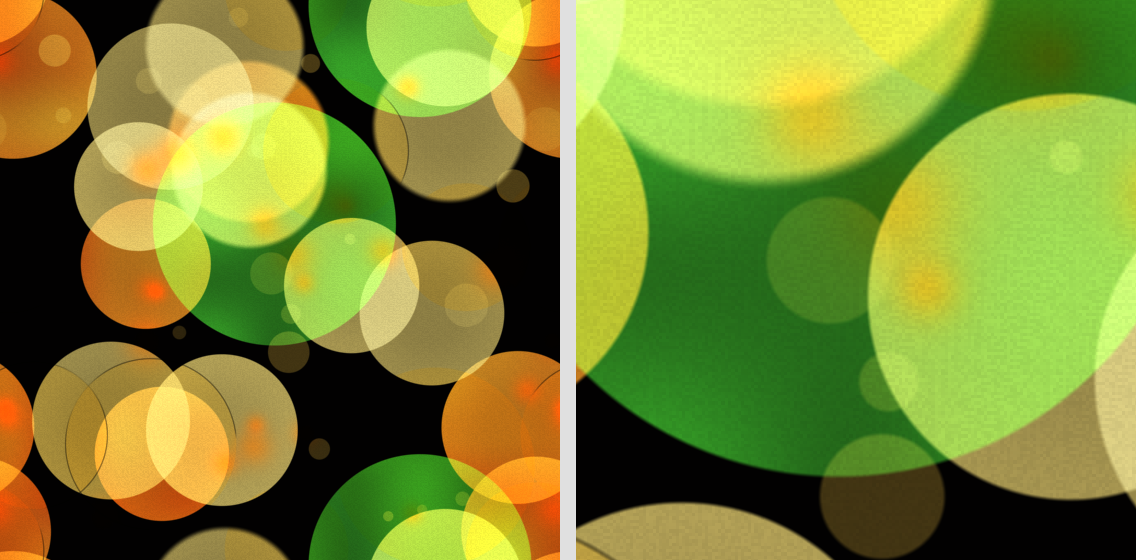
Left: the whole. Right: its middle third, enlarged.
Give the GLSL for this background, as a Shadertoy shader.

```glsl
// Seamless bokeh: overlapping translucent amber, tan and green light discs on black.

float hash(vec2 p) {
    return fract(sin(dot(p, vec2(127.1, 311.7))) * 43758.5453);
}

vec2 hash2(vec2 p) {
    return vec2(hash(p), hash(p + vec2(17.3, 5.9)));
}

// Value noise that repeats after the given whole number of cells
float wrapNoise(vec2 uv, float cells, float seed) {
    vec2 p = uv * cells;
    vec2 i = floor(p);
    vec2 f = fract(p);
    f = f * f * (3.0 - 2.0 * f);
    vec2 lo = mod(i, cells) + seed;
    vec2 hi = mod(i + 1.0, cells) + seed;
    float bottom = mix(hash(lo), hash(vec2(hi.x, lo.y)), f.x);
    float top = mix(hash(vec2(lo.x, hi.y)), hash(hi), f.x);
    return mix(bottom, top, f.y);
}

// Distance to a point on the wrapped canvas
float wrapDistance(vec2 uv, vec2 center) {
    vec2 d = uv - center;
    return length(d - floor(d + 0.5));
}

float disc(float dist, float radius, float blur) {
    return 1.0 - smoothstep(radius - blur, radius + blur, dist);
}

vec3 screenBlend(vec3 base, vec3 light) {
    return base + light - base * light;
}

// Medium discs on a strongly jittered grid, one third of them amber
vec3 addMediumDiscs(vec3 color, vec2 uv, float edge) {
    const float GRID = 4.0;
    float mottle = wrapNoise(uv, 9.0, 3.0);
    vec3 amber = mix(vec3(0.68, 0.25, 0.05), vec3(0.75, 0.56, 0.14), mottle);
    for (int i = 0; i < 16; i++) {
        vec2 cell = vec2(mod(float(i), GRID), floor(float(i) / GRID));
        vec2 center = (cell + 0.5 + 1.5 * (hash2(cell + 2.0) - 0.5)) / GRID;
        float radius = mix(0.110, 0.150, hash(cell + 31.0));
        float blur = edge + 0.005 * step(0.8, hash(cell + 53.0));
        float dist = wrapDistance(uv, center);
        vec3 tan_ = vec3(0.60, 0.54, 0.29) * mix(0.92, 1.12, hash(cell + 71.0));
        vec3 tint = mod(cell.x + 2.0 * cell.y, 3.0) < 0.5 ? amber : tan_;
        tint *= 0.94 + 0.09 * smoothstep(0.3, 1.0, dist / radius);
        color = screenBlend(color, tint * disc(dist, radius, blur));
    }
    return color;
}

// Faint small discs, mostly tiny
vec3 addSmallDiscs(vec3 color, vec2 uv, float edge) {
    for (int i = 0; i < 22; i++) {
        vec2 id = vec2(float(i), 91.0);
        float size = hash(id + 7.0);
        float radius = mix(0.009, 0.047, size * size);
        float glow = mix(0.13, 0.34, hash(id + 13.0));
        float mask = disc(wrapDistance(uv, hash2(id)), radius, edge);
        color = screenBlend(color, vec3(0.90, 0.72, 0.25) * glow * mask);
    }
    return color;
}

// Two large green discs that also filter the light beneath them
vec3 addGreenDiscs(vec3 color, vec2 uv, float edge) {
    float shade = mix(0.72, 1.25, wrapNoise(uv, 8.0, 41.0));
    for (int i = 0; i < 2; i++) {
        float k = float(i);
        vec2 center = vec2(0.49, 0.60) + k * vec2(0.26, 0.39);
        float mask = disc(wrapDistance(uv, center), 0.217 - 0.018 * k, edge);
        vec3 lit = screenBlend(color, vec3(0.19, 0.48, 0.16) * shade);
        color = mix(color, lit * vec3(0.92, 1.10, 0.80), mask);
    }
    return color;
}

// Ghost circles: a slight warm tint inside and a broken dark rim
vec3 tintGhosts(vec3 color, vec2 uv, float edge) {
    float gaps = smoothstep(0.5, 0.65, wrapNoise(uv, 7.0, 19.0));
    for (int i = 0; i < 8; i++) {
        vec2 id = vec2(float(i), 137.0);
        float radius = mix(0.11, 0.19, hash(id + 3.0));
        float dist = wrapDistance(uv, hash2(id));
        float rim = 1.0 - smoothstep(0.0, 1.5 * edge, abs(dist - radius));
        color *= mix(vec3(1.0), vec3(1.08, 1.01, 0.78), disc(dist, radius, edge));
        color *= 1.0 - 0.4 * rim * gaps;
    }
    return color;
}

// Soft orange hot spots, visible only where discs give light
vec3 tintHotSpots(vec3 color, vec2 uv) {
    for (int i = 0; i < 26; i++) {
        vec2 id = vec2(float(i), 211.0);
        float reach = wrapDistance(uv, hash2(id)) / mix(0.014, 0.038, hash(id + 9.0));
        color *= 1.0 + exp(-reach * reach) * vec3(0.30, -0.08, -0.50);
    }
    return color;
}

void mainImage(out vec4 fragColor, in vec2 fragCoord) {
    vec2 uv = fragCoord / iResolution.xy;
    float edge = 0.0016;
    vec3 color = vec3(0.008, 0.005, 0.003);
    color = addMediumDiscs(color, uv, edge);
    color = addSmallDiscs(color, uv, edge);
    color = addGreenDiscs(color, uv, edge);
    color = tintGhosts(color, uv, edge);
    color = tintHotSpots(color, uv);

    // Fine grain
    color *= 1.0 + 0.07 * (hash(floor(uv * 512.0)) - 0.5);
    fragColor = vec4(clamp(color, 0.0, 1.0), 1.0);
}
```
